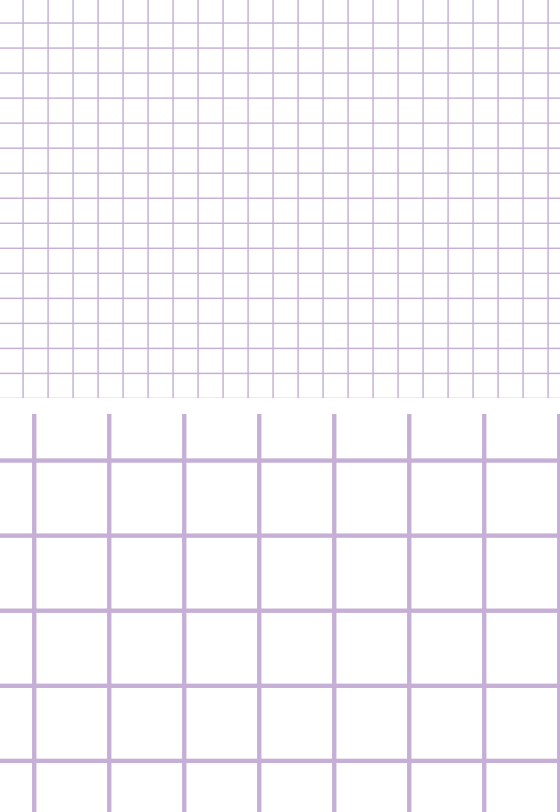
Top, the full canvas; bottom, a detail of the centre.
Reproduce this pattern procedurally as a WebGL 1 fragment shader.

```glsl
precision highp float;
// Squared paper: thin lilac rules on white, crossing in a regular grid.
// Each axis repeats one rule by its pitch; a box filter one pixel wide
// gives each rule its smooth coverage. Lengths are in canvas widths.

#define PITCH vec2(0.044643, 0.04469)
#define FIRST_RULE vec2(0.04121, -0.0008)
#define RULE_WIDTH 0.0026
#define PAPER_COLOR vec3(1.0)
#define RULE_COLOR vec3(0.775, 0.685, 0.838)

uniform vec2 u_resolution;

// Distance to the nearest vertical (x) and horizontal (y) rule.
vec2 ruleDistance(vec2 position) {
  vec2 cell = (position - FIRST_RULE) / PITCH;
  return abs(fract(cell + 0.5) - 0.5) * PITCH;
}

// Share of a pixel covered by a rule on each axis.
vec2 ruleCoverage(vec2 distanceToRule, float pixel) {
  vec2 edge = (0.5 * (RULE_WIDTH + pixel) - distanceToRule) / pixel;
  return clamp(edge, 0.0, min(RULE_WIDTH / pixel, 1.0));
}

void main() {
  float pixel = 1.0 / u_resolution.x;
  vec2 position = gl_FragCoord.xy * pixel;

  // Join both directions without darkening the crossings.
  vec2 coverage = ruleCoverage(ruleDistance(position), pixel);
  float ink = 1.0 - (1.0 - coverage.x) * (1.0 - coverage.y);

  gl_FragColor = vec4(mix(PAPER_COLOR, RULE_COLOR, ink), 1.0);
}
```
